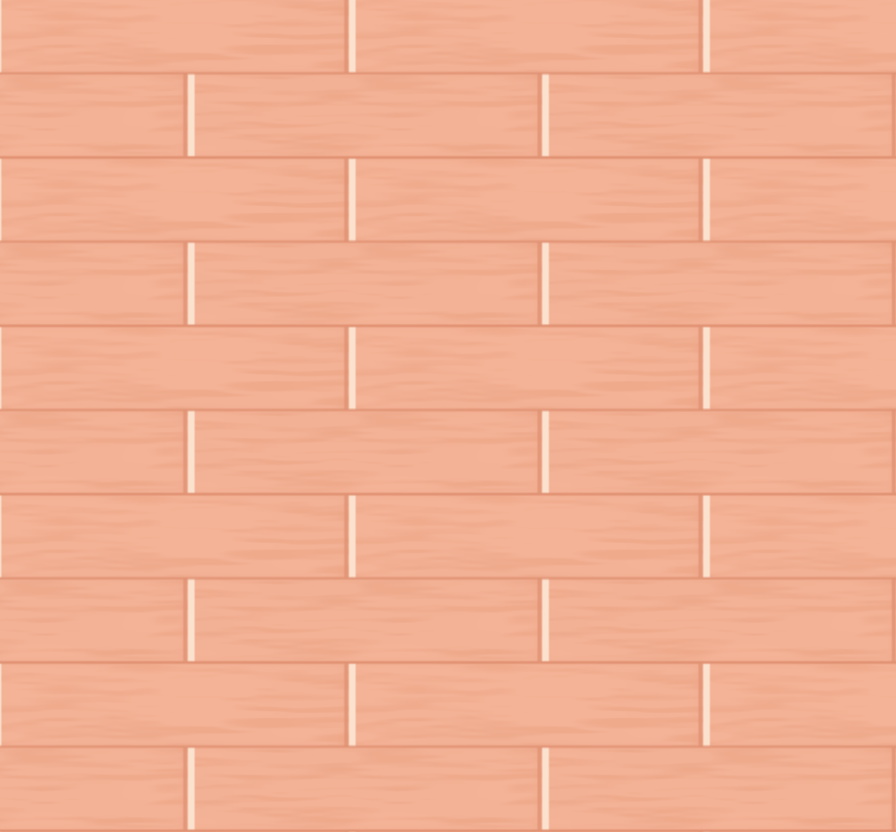
This texture is drawn by a Shadertoy shader. Its source:

```glsl
// Peach running-bond bricks with a fine horizontal grain. Each upright joint is
// a dark groove beside a pale bevel; each bed joint is a thin dark line.
// Lengths are fractions of the canvas width; the grain repeats every two courses.

#define BRICK_SIZE vec2(0.3954, 0.09394)  // length and course height
#define BED_OFFSET 0.0013                 // height of the lowest bed joint
#define JOINT_EVEN 0.2135                 // bevel position in even courses
#define JOINT_ODD 0.3932                  // bevel position in odd courses
#define BEVEL_HALF 0.0037
#define GROOVE_HALF 0.0022
#define BED_HALF 0.0015
#define GRAIN_SCALE vec2(13.0, 165.0)     // long, thin streaks

const vec3 BRICK  = vec3(0.953, 0.696, 0.586);
const vec3 GRAIN  = vec3(0.932, 0.655, 0.535);
const vec3 GROOVE = vec3(0.880, 0.570, 0.450);
const vec3 BEVEL  = vec3(0.985, 0.885, 0.810);

float hash(vec2 p) {
    return fract(sin(dot(p, vec2(127.1, 311.7))) * 43758.5453);
}

float noise(vec2 p) {
    vec2 i = floor(p), f = fract(p);
    f = f * f * (3.0 - 2.0 * f);
    return mix(mix(hash(i), hash(i + vec2(1, 0)), f.x),
               mix(hash(i + vec2(0, 1)), hash(i + vec2(1, 1)), f.x), f.y);
}

// Soft-edged band around d = 0
float band(float d, float halfWidth, float soft) {
    return 1.0 - smoothstep(halfWidth - soft, halfWidth + soft, abs(d));
}

void mainImage(out vec4 fragColor, in vec2 fragCoord) {
    vec2 p = fragCoord / iResolution.x;
    float soft = max(0.0015, 0.75 / iResolution.x);

    // Course, and signed distances to the nearest joints
    float level = (p.y - BED_OFFSET) / BRICK_SIZE.y;
    float parity = mod(floor(level), 2.0);
    float along = mod(p.x - mix(JOINT_EVEN, JOINT_ODD, parity), BRICK_SIZE.x);
    float joint = along - BRICK_SIZE.x * step(0.5 * BRICK_SIZE.x, along);
    float bedIndex = floor(level + 0.5);
    float bed = (level - bedIndex) * BRICK_SIZE.y;

    // Grain: two layers of wavering streaks
    vec2 g = vec2(along, fract(level) * BRICK_SIZE.y);
    g.y += 0.003 * (noise(g * vec2(18.0, 40.0) + parity * 7.0) - 0.5);
    float streak = 0.65 * noise(g * GRAIN_SCALE + parity * 31.0)
                 + 0.35 * noise(g * GRAIN_SCALE * vec2(2.3, 1.7) + 57.0 + parity * 19.0);
    float cloud = noise(g * vec2(9.0, 24.0) + 11.0 + parity * 5.0);
    vec3 color = mix(BRICK, GRAIN, 0.85 * smoothstep(0.42, 0.88, streak));
    color *= 1.0 + 0.012 * (cloud - 0.5);

    // Faint shading toward the brick edges
    float edgeShade = exp(-abs(bed) / 0.003) + exp(-abs(joint + 0.007) / 0.004);
    color = mix(color, GROOVE, 0.16 * min(edgeShade, 1.0));

    // Upright joint: groove on the left, bevel on the right
    color = mix(color, GROOVE, 0.75 * band(joint + 0.0068, GROOVE_HALF, soft));
    color = mix(color, BEVEL, band(joint, BEVEL_HALF, soft));

    // Bed joint, slightly stronger on every second course
    float strength = mix(0.95, 0.75, mod(bedIndex, 2.0));
    color = mix(color, GROOVE, strength * band(bed, BED_HALF, soft));

    fragColor = vec4(color, 1.0);
}
```
